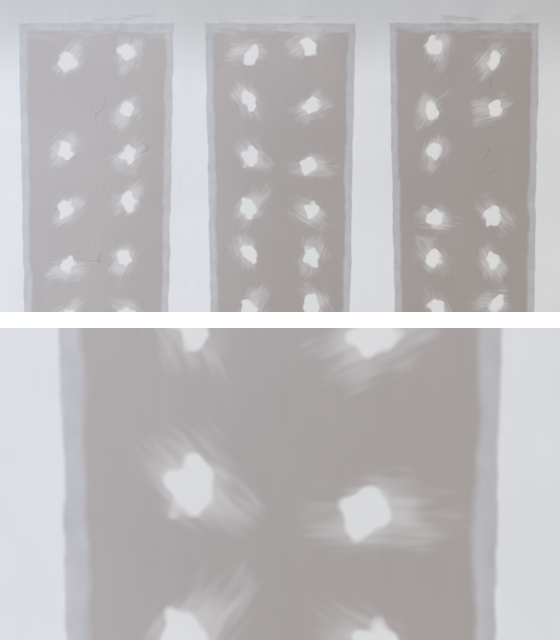
Top, the full canvas; bottom, a detail of the centre.
Give the GLSL for this texture, as a Shadertoy shader.

```glsl
// Three grey wallboard panels between bands of pale joint plaster, each with
// two columns of filled screw holes. Panels are wobbly box distances; every
// filler dab is a hashed, rotated blob inside a streaky feathered smear.

vec2 hash2(vec2 p) {
    vec3 q = fract(p.xyx * vec3(0.1031, 0.1030, 0.0973));
    q += dot(q, q.yzx + 33.33);
    return fract((q.xx + q.yz) * q.zy);
}

float gradientNoise(vec2 p) {
    vec2 i = floor(p), f = fract(p);
    vec2 u = f * f * f * (f * (f * 6.0 - 15.0) + 10.0);
    vec2 e = vec2(0.0, 1.0);
    float a = dot(hash2(i) * 2.0 - 1.0, f);
    float b = dot(hash2(i + e.yx) * 2.0 - 1.0, f - e.yx);
    float c = dot(hash2(i + e.xy) * 2.0 - 1.0, f - e.xy);
    float d = dot(hash2(i + e.yy) * 2.0 - 1.0, f - e.yy);
    return mix(mix(a, b, u.x), mix(c, d, u.x), u.y);
}

float fbm(vec2 p) {
    float sum = 0.0, amp = 0.6;
    for (int i = 0; i < 4; i++) {
        sum += amp * gradientNoise(p);
        p = p * 2.03 + 17.1;
        amp *= 0.5;
    }
    return sum;
}

mat2 rotation(float a) {
    return mat2(cos(a), sin(a), -sin(a), cos(a));
}

// Returns x: solid filler, y: thin smear around it.
vec2 fillerDab(vec2 p, vec2 seed) {
    vec2 r = hash2(seed + 3.7), s = hash2(seed + 41.3);
    vec2 core = rotation((r.x - 0.5) * 1.6) * p;
    core /= vec2(0.026, 0.033) * (0.82 + 0.36 * s);
    float blob = length(core) + 0.65 * gradientNoise(p * 42.0 + seed * 9.0);
    vec2 wipe = rotation((r.y - 0.5) * 2.6) * (p - (s - 0.5) * 0.035);
    float streak = gradientNoise(wipe * vec2(24.0, 120.0) + seed * 5.0);
    float smear = length(wipe / vec2(0.074, 0.046)) + 0.45 * streak
                + 0.6 * gradientNoise(p * 24.0 + seed * 7.0);
    return vec2(1.0 - smoothstep(0.72, 1.05, blob),
                1.0 - smoothstep(0.15, 1.15, smear));
}

void mainImage(out vec4 fragColor, in vec2 fragCoord) {
    vec2 uv = fragCoord / iResolution.xy;
    vec2 p = uv * vec2(1.79, 1.0);

    // Plaster, brightest at the left and dimmer along the top
    float cloud = fbm(p * vec2(5.0, 3.0));
    vec3 plaster = mix(vec3(0.88, 0.895, 0.92), vec3(0.825, 0.825, 0.83), uv.x);
    plaster *= 1.0 - 0.11 * smoothstep(0.72, 1.0, uv.y);
    plaster += 0.035 * cloud + 0.012 * fbm(p * vec2(70.0, 9.0));

    // Panel cell and distance, narrowing slightly toward the bottom
    float panel = clamp(floor((p.x - 0.308) / 0.588 + 0.5), 0.0, 2.0);
    vec2 q = p - vec2(0.308 + 0.588 * panel, 0.925);
    float halfWidth = 0.247 + 0.018 * q.y - 0.008 * step(0.5, panel);
    float wobble = 0.009 * fbm(p * 13.0 + panel * 8.0);
    float edge = max(abs(q.x) - halfWidth, q.y) + wobble;
    float inner = edge + 0.022 + 0.012 * fbm(p * vec2(16.0, 9.0) + 31.0);

    // Bare board, cool at the left and warm at the lower right
    float warmth = smoothstep(-0.05, 0.95, uv.x + 0.22 * (0.5 - uv.y));
    vec3 board = mix(vec3(0.725, 0.715, 0.73), vec3(0.62, 0.592, 0.58), warmth);
    board += 0.025 * cloud + 0.01 * fbm(p * vec2(60.0, 8.0));

    // Thin plaster fringe over the panel rim, with layered trowel edges
    vec3 fringe = mix(board, plaster, 0.38) + vec3(-0.01, 0.0, 0.015);
    fringe += 0.06 * fbm(p * vec2(34.0, 22.0));
    vec3 color = mix(plaster, fringe, 1.0 - smoothstep(-0.003, 0.004, edge));
    color = mix(color, board, 1.0 - smoothstep(-0.007, 0.006, inner));
    float topWipe = exp(-pow((q.y + 0.02) / 0.025, 2.0))
                  * (1.0 - smoothstep(-0.02, 0.01, abs(q.x) - halfWidth));
    float wipeStreak = smoothstep(-0.1, 0.4, fbm(p * vec2(9.0, 55.0)));
    color = mix(color, plaster, 0.5 * topWipe * wipeStreak);

    // Faint grey trowel marks above the panels
    float overrun = exp(-pow((q.y - 0.018) / 0.012, 2.0));
    overrun *= 1.0 - smoothstep(-0.1, 0.0, abs(q.x) - halfWidth);
    color -= 0.07 * overrun * smoothstep(0.0, 0.3, fbm(p * vec2(8.0, 40.0) + 5.0));

    // Sparse scuffs on the board
    float scuff = 1.0 - smoothstep(0.0, 0.025, abs(gradientNoise(p * 15.0 + 70.0)));
    scuff *= smoothstep(0.22, 0.4, gradientNoise(p * 8.0 + 12.0));
    color -= 0.06 * scuff * (1.0 - smoothstep(-0.03, 0.0, inner));

    // Two columns of filler dabs, with one gap in each outer panel
    vec2 cover = vec2(0.0);
    for (int side = 0; side < 2; side++) {
        for (int row = 0; row < 6; row++) {
            vec2 seed = vec2(panel * 2.0 + float(side) + 1.0, float(row) + 2.0);
            bool gap = int(panel) == 2 * side && row == 1 + side;
            vec2 jitter = (hash2(seed) - 0.5) * vec2(0.016, 0.055);
            vec2 center = vec2(float(side) * 0.194 - 0.097,
                               -0.1 - 0.165 * float(row)) + jitter;
            if (!gap) cover = max(cover, fillerDab(q - center, seed));
        }
    }
    vec3 filler = mix(vec3(0.88, 0.89, 0.91), vec3(0.85, 0.85, 0.85), uv.x);
    color = mix(color, filler, 0.5 * cover.y);
    color = mix(color, filler + 0.03 * cloud, 0.92 * cover.x);

    fragColor = vec4(clamp(color, 0.0, 1.0), 1.0);
}
```
